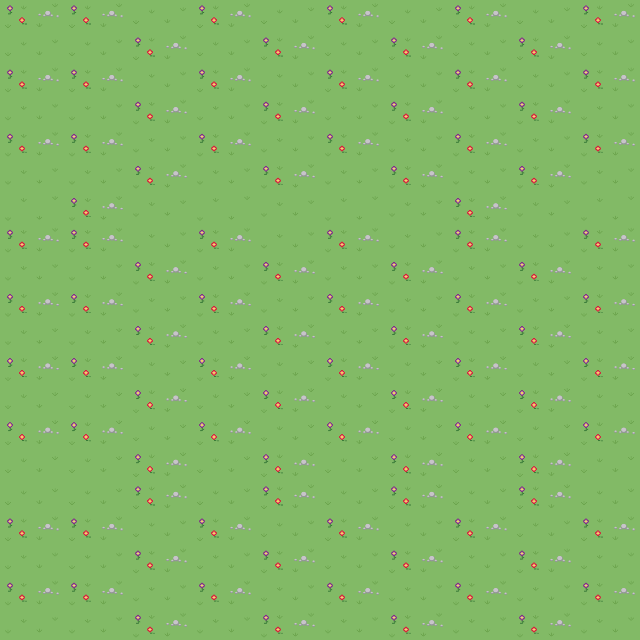
Reproduce this texture procedurally as a Shadertoy shader.

```glsl
// Meadow of staggered tiles with small purple and red flowers, pebbles and grass tufts.
#define GRID 640.0
#define TILE vec2(64.0, 32.08)
#define BAND_STARTS vec2(224.3, 481.0)
#define MEADOW vec3(0.51, 0.73, 0.40)
#define GRASS vec3(0.42, 0.64, 0.30)
#define STEM vec3(0.22, 0.48, 0.22)
#define PURPLE vec3(0.50, 0.19, 0.52)
#define RED vec3(0.83, 0.13, 0.22)
#define YELLOW vec3(0.98, 0.86, 0.36)
#define STONE vec3(0.78, 0.77, 0.79)
#define STONE_SHADE vec3(0.58, 0.58, 0.60)

float pixelSize;

float box(vec2 p, vec2 halfSize) {
    vec2 d = abs(p) - halfSize;
    return length(max(d, 0.0)) + min(max(d.x, d.y), 0.0);
}

float segment(vec2 p, vec2 a, vec2 b) {
    vec2 ab = b - a;
    return length(p - a - ab * clamp(dot(p - a, ab) / dot(ab, ab), 0.0, 1.0));
}

float ellipse(vec2 p, vec2 radius) {
    return (length(p / radius) - 1.0) * min(radius.x, radius.y);
}

void paint(inout vec3 color, vec3 ink, float d) {
    color = mix(color, ink, 1.0 - smoothstep(-0.5, 0.5, d / pixelSize));
}

// Three short blades fanning up from one root
void tuft(inout vec3 color, vec2 p) {
    float blades = segment(vec2(abs(p.x), p.y), vec2(0.4, 1.6), vec2(2.5, -0.5));
    blades = min(blades, segment(p, vec2(0.0, 1.6), vec2(0.0, -1.4)));
    paint(color, GRASS, blades - 0.35);
}

// Stepped blossom with pale arms and a yellow heart
void blossom(inout vec3 color, vec2 p, vec3 petal) {
    float head = min(box(p, vec2(2.8, 1.0)), box(p, vec2(1.0, 2.8)));
    paint(color, petal, min(head, box(p, vec2(1.9))));
    float arms = min(box(p, vec2(1.6, 0.5)), box(p, vec2(0.5, 1.6)));
    paint(color, mix(petal, vec3(1.0, 0.9, 0.75), 0.75), arms);
    paint(color, YELLOW, box(p, vec2(0.8)));
}

void purpleFlower(inout vec3 color, vec2 p) {
    float stem = box(p - vec2(0.2, 4.2), vec2(0.5, 1.8));
    stem = min(stem, box(p - vec2(1.4, 4.2), vec2(0.8, 0.5)));
    stem = min(stem, box(p - vec2(-0.8, 5.6), vec2(0.9, 0.5)));
    paint(color, STEM, stem);
    blossom(color, p, PURPLE);
}

void redFlower(inout vec3 color, vec2 p) {
    float leaves = box(p - vec2(1.2, 3.6), vec2(1.1, 0.5));
    leaves = min(leaves, box(p - vec2(4.0, 3.8), vec2(0.5)));
    paint(color, STEM, leaves);
    blossom(color, p, RED);
}

// One rounded stone with smaller chips on either side
void pebbles(inout vec3 color, vec2 p) {
    for (int i = 0; i < 4; i++) {
        float side = i % 2 == 0 ? -1.0 : 1.0;
        float far = float(i / 2);
        vec2 q = p - vec2(side * mix(3.7, 9.0, far) + 0.6 * far, 2.2 + far * side * 0.8);
        paint(color, STONE_SHADE, ellipse(q - vec2(0.0, 0.3), vec2(1.4, 0.9)));
        paint(color, STONE, ellipse(q + vec2(0.0, 0.3), vec2(1.0, 0.7)));
    }
    paint(color, STONE_SHADE, ellipse(p - vec2(0.0, 0.3), vec2(2.9, 2.7)));
    paint(color, STONE, ellipse(p + vec2(0.3, 0.4), vec2(2.4, 2.1)));
}

void mainImage(out vec4 fragColor, in vec2 fragCoord) {
    vec2 uv = fragCoord / iResolution.xy;
    vec2 p = vec2(uv.x, 1.0 - uv.y) * GRID;
    pixelSize = GRID / iResolution.y;

    // Three bands of rows, each restarting the row count
    float band = step(BAND_STARTS.x, p.y) + step(BAND_STARTS.y, p.y);
    p.y -= band < 0.5 ? 0.0 : (band < 1.5 ? BAND_STARTS.x : BAND_STARTS.y);
    vec2 cell = floor(p / TILE);
    cell.y = min(cell.y, 7.0);
    vec2 local = p - cell * TILE;

    // Checkerboard planting; the first column copies the second
    float column = max(cell.x, 1.0 - cell.x);
    float flip = step(1.5, band);
    bool staggered = mod(column + cell.y + flip, 2.0) > 0.5;
    bool sparseRow = band < 0.5 && cell.y > 5.5;
    bool planted = staggered && (!sparseRow || mod(cell.x, 6.0) == 1.0);

    vec3 color = MEADOW;

    // Four tufts per tile in a loose zigzag
    for (int i = 0; i < 4; i++) {
        float k = float(i);
        float zigzag = i % 2 == 0 ? 1.0 : -1.0;
        float height = 16.0 + zigzag * (staggered ? 10.0 : 6.0) + 1.5 * sin(k * 1.9);
        tuft(color, local - vec2(8.0 + 15.7 * k, height));
    }
    if (planted) {
        purpleFlower(color, local - vec2(10.0, 8.3));
        redFlower(color, local - vec2(22.0, 20.2));
        pebbles(color, local - vec2(48.0, 13.3));
    }
    fragColor = vec4(color, 1.0);
}
```
